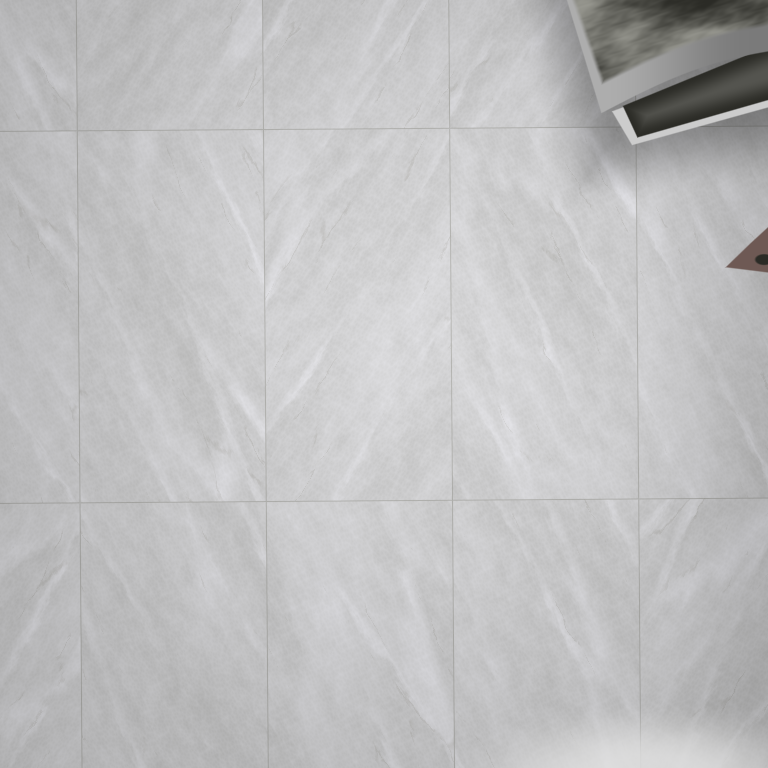
Write a three.js fragment shader that draws this texture.

```glsl
// Pale grey stone floor of tall tiles with thin grout, seen from above.
// Each tile gets its own slanted grain from stretched cellular noise and layered
// sines; soft light, a glossy stool and a small wooden wedge lie on top.
varying vec2 vUv;

const vec2 TILE_SIZE = vec2(0.2425, 0.4844);
const vec2 GRID_ORIGIN = vec2(0.1068, 0.3445);
const float GROUT_HALF_WIDTH = 0.0004;
const float SOFT = 0.0012;
const vec3 STONE_DARK = vec3(0.66, 0.66, 0.655);
const vec3 STONE_MID = vec3(0.765, 0.765, 0.77);
const vec3 STONE_PALE = vec3(0.85, 0.85, 0.868);
const vec3 GROUT = vec3(0.58, 0.58, 0.56);
const vec3 LEATHER_DARK = vec3(0.17, 0.17, 0.15);
const vec3 LEATHER_LIGHT = vec3(0.6, 0.6, 0.57);
const vec3 WOOD = vec3(0.43, 0.35, 0.33);

vec2 hash2(vec2 p) {
  return fract(sin(vec2(dot(p, vec2(127.1, 311.7)), dot(p, vec2(269.5, 183.3)))) * 43758.5);
}

// Distances to the nearest and second nearest cell points
vec2 cells(vec2 p) {
  vec2 base = floor(p), f = fract(p), d = vec2(9.0);
  for (int j = -1; j <= 1; j++) {
    for (int i = -1; i <= 1; i++) {
      vec2 o = vec2(float(i), float(j));
      float r = length(o + hash2(base + o) - f);
      d = r < d.x ? vec2(r, d.x) : vec2(d.x, min(d.y, r));
    }
  }
  return d;
}

// Layered, folded sines, about -1 to 1
float waves(vec2 p) {
  float sum = 0.0, amp = 0.6;
  for (int i = 0; i < 5; i++) {
    sum += amp * sin(p.x + 1.3 * sin(p.y)) * cos(p.y + 0.9 * sin(p.x));
    p = mat2(1.6, 1.2, -1.2, 1.6) * p + 1.7;
    amp *= 0.58;
  }
  return sum;
}

// Line along stretched cell borders
float vein(vec2 p, float width) {
  vec2 d = cells(p);
  return 1.0 - smoothstep(0.0, width, d.y - d.x);
}

float fill(float d, float soft) { return 1.0 - smoothstep(-soft, soft, d); }

float edge(vec2 p, vec2 a, vec2 b) {
  vec2 d = normalize(b - a);
  return dot(p - a, vec2(d.y, -d.x));
}

// Convex shape with counterclockwise corners
float quad(vec2 p, vec2 a, vec2 b, vec2 c, vec2 d) {
  return max(max(edge(p, a, b), edge(p, b, c)), max(edge(p, c, d), edge(p, d, a)));
}

// +1 grain falls to the right, -1 it rises to the right
float grainLean(vec2 id) {
  float rising = 1.0 - step(0.5, mod(id.x - 1.0 + 2.0 * id.y, 4.0));
  return 1.0 - 2.0 * abs(rising - step(0.5, id.y));
}

vec3 stone(vec2 local, vec2 id) {
  float lean = grainLean(id);
  vec2 q = vec2(local.x * lean, local.y) + hash2(id + 3.7) * 20.0;
  vec2 along = normalize(vec2(-0.48 + 0.06 * lean, 0.88));
  vec2 g = vec2(dot(q, vec2(along.y, -along.x)), dot(q, along));
  float broad = waves(g * vec2(20.0, 3.4));
  float fine = waves(g * vec2(130.0, 42.0) + broad);
  float mottle = waves(g * vec2(110.0, 85.0) + 9.0);
  float grain = cells(g * vec2(270.0, 190.0)).x - 0.5;
  float patchy = smoothstep(-0.3, 0.6, waves(g * vec2(14.0, 8.0) + 4.0));
  vec2 bent = g * vec2(12.0, 1.8) + vec2(0.07 * (fine + broad), 0.05 * broad);
  float pale = vein(bent, 0.17) * (0.3 + 0.7 * patchy);
  float dark = vein(bent * 1.7 + 5.0, 0.05) * smoothstep(0.1, 0.7, fine + patchy - 0.5);
  float tone = 0.3 * broad + 0.15 * fine + 0.12 * mottle + 0.28 * grain + 0.55 * pale - 0.06;
  vec3 col = mix(STONE_MID, STONE_PALE, clamp(tone, 0.0, 1.0));
  col = mix(col, STONE_DARK, clamp(-tone, 0.0, 1.0));
  return col - dark * vec3(0.045, 0.047, 0.055);
}

// Brighter middle, dimmer left, right and lower corners
float roomLight(vec2 p) {
  vec2 d = p - vec2(0.56, 0.59);
  float dim = 0.02 * smoothstep(0.25, 0.0, p.x) + 0.08 * smoothstep(0.8, 1.02, p.x);
  return 0.915 + 0.18 * exp(-3.6 * dot(d, d)) - dim;
}

vec3 addStool(vec3 col, vec2 p) {
  float body = quad(p, vec2(0.725, 1.05), vec2(0.79, 0.81), vec2(1.05, 0.85), vec2(1.05, 1.05));
  col *= 1.0 - 0.3 * (1.0 - smoothstep(-0.02, 0.08, body));
  float frame = quad(p, vec2(0.797, 0.855), vec2(0.823, 0.811), vec2(1.05, 0.874), vec2(1.05, 0.95));
  float inside = quad(p, vec2(0.811, 0.862), vec2(0.83, 0.821), vec2(1.05, 0.884), vec2(1.05, 0.96));

  // The cushion bulges upward along its length
  vec2 c = p - vec2(0.0, 0.016 * sin(12.0 * clamp(p.x - 0.785, 0.0, 0.26)));
  float side = quad(c, vec2(0.732, 1.02), vec2(0.783, 0.853), vec2(1.05, 0.941), vec2(1.05, 1.02));
  float top = quad(c, vec2(0.74, 1.02), vec2(0.785, 0.893), vec2(1.05, 0.975), vec2(1.05, 1.05));
  col = mix(col, vec3(0.8), fill(frame, SOFT));
  col = mix(col, mix(LEATHER_DARK, vec3(0.33, 0.33, 0.31), smoothstep(0.0, -0.03, inside)), fill(inside, SOFT));
  col = mix(col, mix(vec3(0.68), vec3(0.48), smoothstep(0.78, 0.98, p.x)), fill(side, SOFT));
  float gloss = 0.5 + 0.55 * waves(vec2(p.x * 9.0 + p.y * 5.0, (p.y - 0.33 * p.x) * 30.0));
  vec3 leather = mix(LEATHER_DARK, LEATHER_LIGHT, smoothstep(0.0, 1.0, gloss));
  return mix(col, leather, fill(top, 0.004));
}

void main() {
  vec2 p = vUv;

  // Slightly tilted tile grid
  vec2 grid = (p - GRID_ORIGIN + vec2(0.0075 * p.y, -0.007 * p.x)) / TILE_SIZE;
  vec2 id = floor(grid), cell = fract(grid);
  vec3 col = stone(cell * TILE_SIZE, id);
  vec2 toLine = min(cell, 1.0 - cell) * TILE_SIZE;
  float grout = fill(min(toLine.x, toLine.y) - GROUT_HALF_WIDTH, SOFT);
  col = mix(col, GROUT, 0.85 * grout) * roomLight(p);

  // Hazy glow at the lower edge
  float haze = 1.0 - smoothstep(0.2, 1.0, length((p - vec2(0.84, -0.01)) / vec2(0.27, 0.1)));
  col = mix(col, vec3(0.89), 0.8 * haze);

  // Furniture
  col = addStool(col, p);
  float wedge = quad(p, vec2(0.945, 0.652), vec2(1.05, 0.639), vec2(1.05, 0.75), vec2(0.977, 0.683));
  float hole = length((p - vec2(0.995, 0.662)) * vec2(0.6, 1.0)) - 0.007;
  col = mix(col, mix(WOOD, LEATHER_DARK, fill(hole, SOFT)), fill(wedge, SOFT));
  gl_FragColor = vec4(col, 1.0);
}
```
